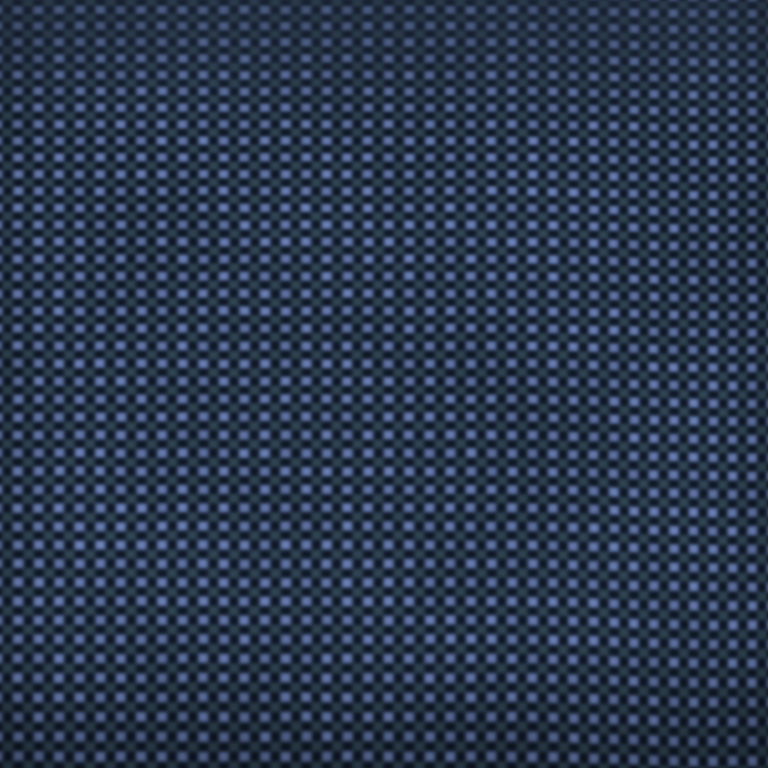
A WebGL 2 fragment shader for this texture:

```glsl
#version 300 es
precision highp float;
// Woven navy mesh: a grid of soft blue knots, with teal knots on the diagonals
// and dark holes between them. Two wave profiles, one per thread direction,
// blend four colours; the grid is gently bent and the light is uneven.

uniform vec2 u_resolution;
out vec4 outColor;

const float TAU = 6.2831853;

// Colours
const vec3 KNOT_BLUE = vec3(0.415, 0.495, 0.70);
const vec3 KNOT_TEAL = vec3(0.20, 0.28, 0.335);
const vec3 HOLE      = vec3(0.035, 0.068, 0.12);
const vec3 MEAN_TONE = vec3(0.17, 0.225, 0.315);

// Grid: about 37 columns and 43 rows, the rows closer together at the top
const float COLUMNS        = 37.3;
const float COLUMN_OFFSET  = -0.37;
const float COLUMN_SQUEEZE = 3.5;   // extra density near the right edge
const float ROWS_AT_TOP    = 47.9;
const float ROW_STRETCH    = 4.7;
const float ROW_OFFSET     = -0.12;
const float ROW_DIP        = 0.25;  // rows sink on the right, in cells

// Softness and wear
const float EDGE_SOFTNESS  = 1.3;
const float WOBBLE         = 0.06;  // thread wander, in cells
const float KNOT_VARIATION = 0.07;
const float PATCHINESS     = 0.08;

float hash(vec2 p) {
    vec3 q = fract(p.xyx * vec3(0.1031, 0.1030, 0.0973));
    q += dot(q, q.yzx + 33.33);
    return fract((q.x + q.y) * q.z);
}

vec2 gradient(vec2 cell) {
    float angle = TAU * hash(cell);
    return vec2(cos(angle), sin(angle));
}

float gradientNoise(vec2 p) {
    vec2 i = floor(p), f = fract(p);
    vec2 w = f * f * f * (f * (f * 6.0 - 15.0) + 10.0);
    vec2 e = vec2(1.0, 0.0);
    float low  = mix(dot(gradient(i), f),
                     dot(gradient(i + e.xy), f - e.xy), w.x);
    float high = mix(dot(gradient(i + e.yx), f - e.yx),
                     dot(gradient(i + e.xx), f - e.xx), w.x);
    return mix(low, high, w.y);
}

// Canvas position to grid position; knots sit at the cell centres
vec2 bentGrid(vec2 uv) {
    float down  = 1.0 - uv.y;
    float right = max(uv.x - 0.67, 0.0);
    vec2 grid;
    grid.x = COLUMNS * uv.x + COLUMN_SQUEEZE * right * right + COLUMN_OFFSET;
    grid.y = ROWS_AT_TOP * down - ROW_STRETCH * down * down + ROW_OFFSET;
    grid.y -= ROW_DIP * smoothstep(0.65, 0.95, uv.x);
    vec2 wander = vec2(gradientNoise(uv * 14.0 + 5.0),
                       gradientNoise(uv * 14.0 + 41.0));
    return grid + WOBBLE * wander;
}

void main() {
    vec2 uv = gl_FragCoord.xy / u_resolution;
    vec2 grid = bentGrid(uv);

    // Thread profiles: high on a blue row or column, low halfway between
    vec2 wave = -cos(TAU * grid);
    vec2 thread = smoothstep(-EDGE_SOFTNESS, EDGE_SOFTNESS, wave);

    // Weave: blue and teal on one diagonal, holes on the other
    float knotTone = 1.0 + KNOT_VARIATION * (2.0 * hash(floor(grid) + 7.0) - 1.0);
    vec3 blueRow = mix(HOLE, KNOT_BLUE * knotTone, thread.x);
    vec3 tealRow = mix(KNOT_TEAL, HOLE, thread.x);
    vec3 color = mix(tealRow, blueRow, thread.y);

    // Contrast fades at the top edge, and where cells are too small to resolve
    float contrast = 1.0 - 0.35 * smoothstep(0.8, 1.0, uv.y);
    vec2 footprint = fwidth(grid);
    contrast *= 1.0 - smoothstep(0.4, 0.9, max(footprint.x, footprint.y));
    color = mix(MEAN_TONE, color, contrast);

    // Uneven light: soft patches, dim sides, darker bottom
    float light = 1.0 + PATCHINESS * gradientNoise(uv * 5.0 + 17.0);
    light *= 1.0 - 0.20 * smoothstep(0.2, 0.0, uv.y);
    light *= 1.0 - 0.08 * smoothstep(0.85, 1.0, uv.y);
    light *= 1.0 - 0.08 * smoothstep(0.42, 0.5, abs(uv.x - 0.5));

    outColor = vec4(color * light, 1.0);
}
```
